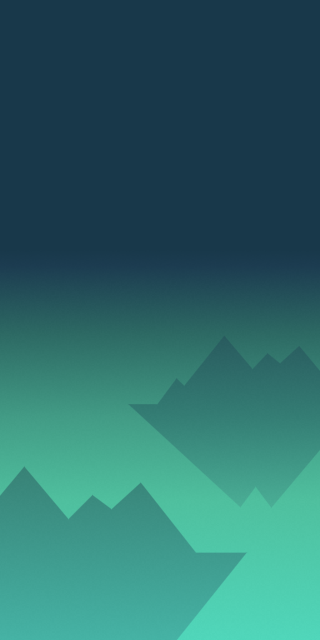
Write a WebGL 1 fragment shader that draws this background.

```glsl
precision highp float;
// Two faceted teal mountains floating in a dusk sky that fades from navy to mint.

#define NIGHT vec3(0.095, 0.220, 0.290)
#define DUSK vec3(0.110, 0.235, 0.315)
#define TEAL vec3(0.176, 0.412, 0.390)
#define JADE vec3(0.259, 0.608, 0.522)
#define MINT vec3(0.310, 0.750, 0.620)
#define AQUA vec3(0.314, 0.840, 0.730)
#define FAR_BASE 0.737
#define NEAR_BASE 0.273
#define GRAIN 0.008

uniform vec2 u_resolution;

float hash(vec2 cell) {
  vec3 q = fract(vec3(cell.xyx) * 0.1031);
  q += dot(q, q.yzx + 33.33);
  return fract((q.x + q.y) * q.z);
}

// Blend factor that falls from 0 at height "top" to 1 at height "bottom".
float fade(float y, float top, float bottom) {
  return clamp((top - y) / (top - bottom), 0.0, 1.0);
}

// Signed depth below a peak; slopes are (left, right), positive inside.
float peak(vec2 p, vec2 apex, vec2 slopes) {
  float dx = p.x - apex.x;
  float s = dx < 0.0 ? slopes.x : slopes.y;
  return (apex.y - p.y - s * abs(dx)) / sqrt(1.0 + s * s);
}

// Signed height above a straight edge through "a".
float above(vec2 p, vec2 a, float slope) {
  return (p.y - a.y - slope * (p.x - a.x)) / sqrt(1.0 + slope * slope);
}

float farMountain(vec2 p) {
  float ridge = FAR_BASE - p.y;
  ridge = max(ridge, peak(p, vec2(0.552, 0.818), vec2(1.35, 1.00)));
  ridge = max(ridge, peak(p, vec2(0.701, 0.951), vec2(1.25, 1.18)));
  ridge = max(ridge, peak(p, vec2(0.836, 0.896), vec2(1.05, 0.80)));
  ridge = max(ridge, peak(p, vec2(0.935, 0.919), vec2(0.91, 1.20)));
  // Underside: two sloping edges with a notch cut upward between them.
  float keel = min(above(p, vec2(0.401, FAR_BASE), -0.92),
                   above(p, vec2(1.0, 0.594), 1.19));
  float notch = -peak(p, vec2(0.799, 0.479), vec2(1.35));
  return min(ridge, min(keel, notch));
}

float nearMountain(vec2 p) {
  float ridge = NEAR_BASE - p.y;
  ridge = max(ridge, peak(p, vec2(0.076, 0.542), vec2(1.20, 1.19)));
  ridge = max(ridge, peak(p, vec2(0.289, 0.453), vec2(1.00, 0.74)));
  ridge = max(ridge, peak(p, vec2(0.440, 0.492), vec2(0.91, 1.27)));
  return min(ridge, above(p, vec2(0.771, NEAR_BASE), 1.25));
}

vec3 sky(float y) {
  vec3 c = mix(NIGHT, DUSK, fade(y, 1.22, 1.17));
  c = mix(c, TEAL, fade(y, 1.17, 0.958));
  c = mix(c, JADE, fade(y, 0.958, 0.698));
  c = mix(c, MINT, fade(y, 0.698, 0.437));
  return mix(c, AQUA, fade(y, 0.437, 0.0));
}

vec3 farRock(float y) {
  vec3 c = mix(vec3(0.160, 0.355, 0.370), vec3(0.204, 0.490, 0.455),
               fade(y, 0.95, 0.70));
  return mix(c, vec3(0.290, 0.680, 0.585), fade(y, 0.70, 0.42));
}

vec3 nearRock(float y) {
  return mix(vec3(0.220, 0.505, 0.460), vec3(0.273, 0.700, 0.645),
             fade(y, 0.55, 0.0));
}

void main() {
  // Canvas is one unit wide and two units tall.
  vec2 uv = gl_FragCoord.xy / u_resolution;
  vec2 p = uv * vec2(1.0, 2.0);
  float edge = 0.8 / u_resolution.x;

  vec3 color = sky(p.y);
  color = mix(color, farRock(p.y), smoothstep(-edge, edge, farMountain(p)));
  color = mix(color, nearRock(p.y), smoothstep(-edge, edge, nearMountain(p)));

  // Faint grain, only where the gradient is lit.
  float grain = hash(floor(p * 256.0)) - 0.5;
  color += GRAIN * grain * fade(p.y, 1.25, 1.1);

  gl_FragColor = vec4(color, 1.0);
}
```
